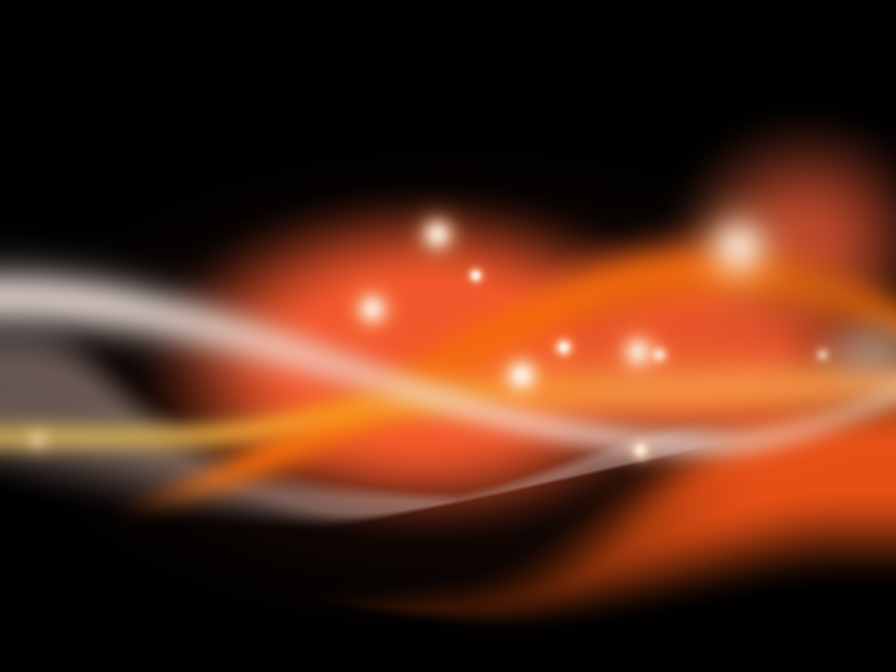
This background is drawn by a Shadertoy shader. Its source:

```glsl
// Glowing silk ribbons and light orbs drifting over red embers on black.
// Soft ellipses make the embers, curves y = f(x) carry the ribbons,
// and a loop of Gaussian discs adds the orbs.

// Elliptical glow: 1 inside, fading between two normalised radii.
float ember(vec2 p, vec2 center, vec2 radii, float inner, float outer) {
    return 1.0 - smoothstep(inner, outer, length((p - center) / radii));
}

// Soft ribbon profile around a centre line.
float ribbon(float offset, float width) {
    float d = offset / width;
    return exp(-d * d);
}

// Filled strip between two heights with separate edge softness.
float strip(float y, float bottom, float top, float softBottom, float softTop) {
    return smoothstep(bottom - softBottom, bottom + softBottom, y)
         * (1.0 - smoothstep(top - softTop, top + softTop, y));
}

void mainImage(out vec4 fragColor, in vec2 fragCoord) {
    vec2 p = fragCoord / iResolution.y;
    float x = p.x, y = p.y;
    vec3 color = vec3(0.004, 0.001, 0.001);

    // Red embers, with a wide dim haze below the brighter cores
    vec3 red = vec3(0.95, 0.34, 0.17);
    color += red * 0.14 * ember(p, vec2(0.68, 0.42), vec2(0.68, 0.36), 0.1, 1.1);
    color = mix(color, red, ember(p, vec2(0.63, 0.46), vec2(0.36, 0.22), 0.5, 1.25));
    color = mix(color, red, 0.95 * ember(p, vec2(1.04, 0.48), vec2(0.21, 0.14), 0.45, 1.5));
    color = mix(color, vec3(0.76, 0.29, 0.17),
                0.95 * ember(p, vec2(1.2, 0.64), vec2(0.14, 0.13), 0.1, 1.65));

    // Flame sweeping up along the lower right
    float flameBottom = 0.085 + 0.115 * smoothstep(0.7, 1.25, x)
                      + 0.4 * pow(max(0.7 - x, 0.0), 2.0);
    float flameTop = 0.105 + 0.3 * smoothstep(0.68, 1.2, x);
    float flame = strip(y, flameBottom, flameTop,
                        mix(0.008, 0.08, smoothstep(0.5, 1.2, x)),
                        mix(0.03, 0.07, smoothstep(0.5, 0.9, x)));
    vec3 flameColor = mix(vec3(0.4, 0.14, 0.02), vec3(0.9, 0.31, 0.08),
                          smoothstep(0.75, 1.15, x));
    color = mix(color, flameColor, flame * smoothstep(0.4, 0.75, x));

    // Grey veil: broad at the left, pinched to a thread, then widening again
    float veilBottom = 0.207 + length(vec2(0.02, 0.23 * (x - 0.5)));
    float veilTop = max(0.25 + 0.25 / (1.0 + pow(x / 0.23, 3.0)),
                        veilBottom + 0.006 + 0.03 * smoothstep(0.7, 1.0, x));
    float pinch = smoothstep(0.1, 0.65, x);
    float veil = strip(y, veilBottom, veilTop, mix(0.06, 0.004, pinch),
                       mix(0.05, 0.012, pinch));
    color = mix(color, vec3(0.78, 0.66, 0.63),
                veil * 0.5 * (1.0 - smoothstep(0.95, 1.12, x)));

    // Orange arch rising from the lower left
    float archLine = 0.19 + 0.405 * exp(-pow(abs(x - 1.06) / 0.62, 2.0));
    float arch = ribbon(y - archLine, mix(0.024, 0.042, smoothstep(0.2, 0.6, x)));
    vec3 archColor = mix(vec3(0.96, 0.42, 0.04), vec3(0.8, 0.36, 0.05),
                         smoothstep(1.05, 1.25, x));
    color = mix(color, archColor, 0.85 * arch * smoothstep(0.15, 0.42, x));

    // Golden band, flat at the left and broad at the right
    float goldLine = 0.349 + 0.062 * smoothstep(0.25, 0.75, x) + 0.01 * x * x;
    float gold = ribbon(y - goldLine, mix(0.024, 0.042, smoothstep(0.35, 0.9, x)));
    vec3 goldColor = mix(vec3(0.84, 0.7, 0.34), vec3(0.97, 0.58, 0.13),
                         smoothstep(0.15, 0.5, x));
    goldColor = mix(goldColor, vec3(0.96, 0.58, 0.27), smoothstep(0.6, 1.0, x));
    color = mix(color, goldColor, gold * mix(0.72, 0.85, smoothstep(0.2, 0.5, x)));

    // Pale silk ribbon falling from left to right
    float silkLine = 0.448 + 0.109 * cos(3.0 * x) + 0.5 * pow(max(x - 1.05, 0.0), 2.0);
    float silk = ribbon(y - silkLine, mix(0.046, 0.025, smoothstep(0.0, 0.9, x)));
    color = mix(color, vec3(0.94, 0.88, 0.85),
                silk * mix(0.82, 0.56, smoothstep(0.1, 0.6, x))
                     * mix(1.0, 0.6, smoothstep(1.0, 1.3, x)));

    // Milky glow at the right rim
    color = mix(color, vec3(0.86, 0.72, 0.66),
                0.55 * ember(p, vec2(1.3, 0.475), vec2(0.09, 0.06), 0.0, 1.3));

    // Light orbs: x, y, radius, strength
    vec4 orbs[11] = vec4[11](
        vec4(0.651, 0.651, 0.034, 0.85), vec4(0.708, 0.590, 0.014, 1.0),
        vec4(0.554, 0.540, 0.034, 0.85), vec4(0.776, 0.441, 0.034, 0.95),
        vec4(0.839, 0.483, 0.017, 1.0),  vec4(0.950, 0.476, 0.034, 0.8),
        vec4(0.981, 0.472, 0.017, 0.75), vec4(1.099, 0.632, 0.066, 0.75),
        vec4(1.224, 0.472, 0.014, 0.5),  vec4(0.953, 0.330, 0.018, 0.9),
        vec4(0.056, 0.346, 0.026, 0.3));
    for (int i = 0; i < 11; i++) {
        float d = length(p - orbs[i].xy) / orbs[i].z;
        color = mix(color, vec3(1.0, 0.68, 0.38), 0.45 * orbs[i].w * exp(-d * d * 1.1));
        color = mix(color, vec3(0.99, 0.94, 0.89), orbs[i].w * exp(-d * d * 2.6));
    }

    fragColor = vec4(color, 1.0);
}
```
